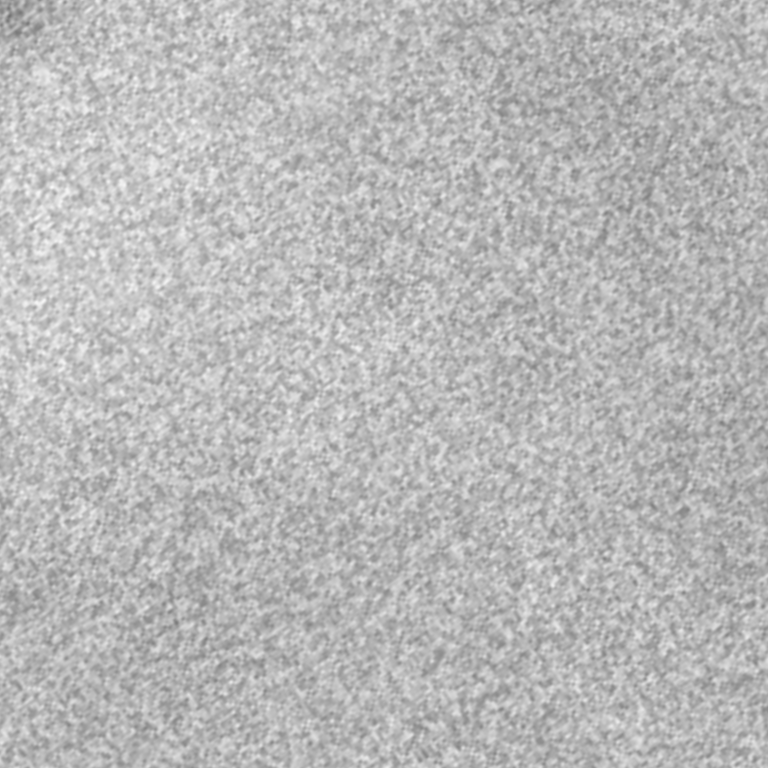
Reproduce this texture procedurally as a Shadertoy shader.

```glsl
// Fine grey grain over soft, uneven lighting.
// Two slightly stretched layers of smooth value noise form the grain;
// broad glows and layered sines vary its brightness and contrast.

const float BASE_GREY = 0.711;
const float COARSE_CELLS = 145.0;
const float FINE_CELLS = 215.0;
const float COARSE_CONTRAST = 0.215;
const float FINE_CONTRAST = 0.185;

// Integer hash of a lattice point, from 0 to 1
float hash(ivec2 cell, uint seed) {
    uvec2 q = uvec2(cell + 4096);
    uint h = q.x * 1597334677u ^ q.y * 3812015801u ^ seed * 2798796415u;
    h = (h ^ (h >> 16)) * 2146121005u;
    h = (h ^ (h >> 15)) * 2221713035u;
    h ^= h >> 16;
    return float(h & 65535u) / 65535.0;
}

// Smooth value noise centred on zero
float valueNoise(vec2 p, uint seed) {
    ivec2 cell = ivec2(floor(p));
    vec2 f = fract(p);
    f = f * f * (3.0 - 2.0 * f);
    float low = mix(hash(cell, seed), hash(cell + ivec2(1, 0), seed), f.x);
    float high = mix(hash(cell + ivec2(0, 1), seed), hash(cell + ivec2(1, 1), seed), f.x);
    return mix(low, high, f.y) - 0.5;
}

// Turn the plane and lengthen features along the given angle
vec2 stretchAlong(vec2 p, float angle, float stretch) {
    float c = cos(angle), s = sin(angle);
    vec2 turned = vec2(c * p.x + s * p.y, c * p.y - s * p.x);
    return turned * vec2(1.0 / stretch, stretch);
}

// Soft round spot of light
float glow(vec2 p, vec2 center, float radius) {
    vec2 d = (p - center) / radius;
    return exp(-dot(d, d));
}

// Layered, bent sines for slow mottling
float mottle(vec2 p, float scale) {
    float sum = 0.0, weight = 0.5;
    vec2 q = p * scale;
    for (int i = 0; i < 3; i++) {
        q += 0.7 * sin(q.yx * 1.3 + float(i) * 2.1);
        sum += weight * sin(q.x + 1.7) * sin(q.y + 0.6);
        q = stretchAlong(q, 0.9, 1.0) * 1.8;
        weight *= 0.65;
    }
    return sum;
}

// Broad light: bright left side, dim right side and dark upper left corner
float lighting(vec2 p) {
    float light = 0.085 * glow(p, vec2(0.0, 0.70), 0.32);
    light += 0.025 * glow(p, vec2(0.45, 0.55), 0.30);
    light += 0.030 * glow(p, vec2(0.28, 1.0), 0.22);
    light -= 0.025 * glow(p, vec2(0.78, 0.78), 0.22);
    light -= 0.030 * glow(p, vec2(1.0, 0.45), 0.20);
    light -= 0.020 * glow(p, vec2(0.27, 0.25), 0.18);
    light -= 0.150 * glow(p, vec2(0.0, 1.0), 0.085);
    return light + 0.022 * mottle(p, 14.0);
}

void mainImage(out vec4 fragColor, in vec2 fragCoord) {
    vec2 uv = fragCoord / iResolution.xy;

    // Grain in two sizes, leaning up to the right
    float coarse = valueNoise(stretchAlong(uv, 1.1, 1.1) * COARSE_CELLS, 1u);
    float fine = valueNoise(stretchAlong(uv, 0.6, 1.08) * FINE_CELLS, 2u);

    // Some patches are softer than others
    float crispness = 1.0 + 0.25 * mottle(uv + 3.0, 9.0);
    float grain = COARSE_CONTRAST * coarse + FINE_CONTRAST * crispness * fine;

    float grey = BASE_GREY + lighting(uv) + grain;
    fragColor = vec4(vec3(clamp(grey, 0.0, 1.0)), 1.0);
}
```
